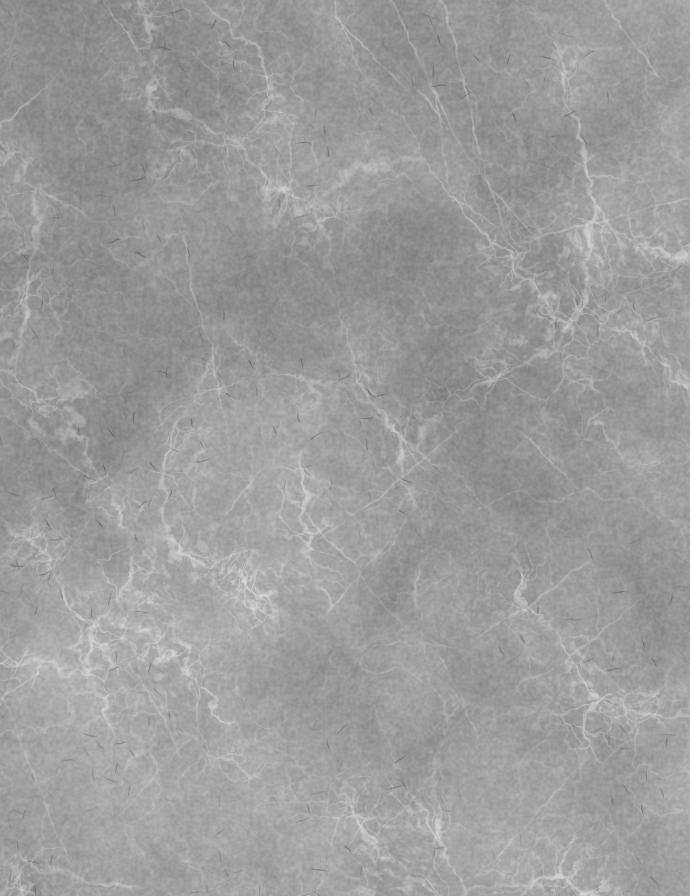
Give the GLSL for this texture, as a Shadertoy shader.

```glsl
// Polished grey marble with pale branching veins, hairline fractures and dark scratches

vec2 hash2(vec2 p) {
    vec3 q = fract(p.xyx * vec3(.1031, .1030, .0973));
    q += dot(q, q.yzx + 33.33);
    return fract((q.xx + q.yz) * q.zy);
}

float cornerSlope(vec2 cell, vec2 offset) {
    float angle = 6.2832 * hash2(cell).x;
    return dot(vec2(cos(angle), sin(angle)), offset);
}

// Gradient noise, roughly -1 to 1
float noise(vec2 p) {
    vec2 i = floor(p), f = p - i, e = vec2(1, 0);
    vec2 u = f * f * f * (f * (f * 6. - 15.) + 10.);
    float low = mix(cornerSlope(i, f), cornerSlope(i + e, f - e), u.x);
    float high = mix(cornerSlope(i + e.yx, f - e.yx), cornerSlope(i + 1., f - 1.), u.x);
    return 1.4 * mix(low, high, u.y);
}

float fbm(vec2 p) {
    float sum = 0., amp = .5;
    for (int i = 0; i < 5; i++) {
        sum += amp * noise(p);
        p = mat2(1.6, 1.2, -1.2, 1.6) * p + 17.3;
        amp *= .5;
    }
    return sum;
}

// Distance to the nearest border between Voronoi cells
float cellEdge(vec2 p) {
    vec2 base = floor(p), nearCell = base, nearVec = vec2(0);
    float best = 9.;
    for (int y = -1; y <= 1; y++)
    for (int x = -1; x <= 1; x++) {
        vec2 cell = base + vec2(x, y), r = cell + hash2(cell) - p;
        if (dot(r, r) < best) { best = dot(r, r); nearVec = r; nearCell = cell; }
    }
    float edge = 9.;
    for (int y = -2; y <= 2; y++)
    for (int x = -2; x <= 2; x++) {
        vec2 cell = nearCell + vec2(x, y), r = cell + hash2(cell) - p, gap = r - nearVec;
        if (dot(gap, gap) > 1e-4) edge = min(edge, dot(.5 * (r + nearVec), normalize(gap)));
    }
    return edge;
}

float stroke(float dist, float width) {
    return 1. - smoothstep(0., width + .7 / iResolution.y, abs(dist));
}

// Thin, nearly straight fractures in two main directions
float fractures(vec2 p, float aspect) {
    float sum = 0.;
    for (int i = 0; i < 26; i++) {
        vec2 seed = hash2(vec2(i, 7)), shape = hash2(vec2(i, 41));
        float angle = (i % 2 == 0 ? 2.05 : .6) + .7 * (shape.x - .5);
        vec2 dir = vec2(cos(angle), sin(angle)), r = p - seed * vec2(aspect, 1);
        float across = dot(r, vec2(-dir.y, dir.x));
        float along = abs(dot(r, dir)) / mix(.05, .2, shape.y);
        sum += stroke(across, .0013) * (1. - smoothstep(.5, 1., along)) * mix(.4, 1., seed.y);
    }
    return min(sum, 1.);
}

// Short dark scratches, one candidate per cell of a tilted grid
float scratches(vec2 p, float tilt, float scale) {
    vec2 g = mat2(cos(tilt), sin(tilt), -sin(tilt), cos(tilt)) * p * scale;
    vec2 cell = floor(g), rnd = hash2(cell + 90.), place = hash2(cell + 30.);
    float angle = .85 - tilt + 1.1 * (rnd.x - .5);
    vec2 dir = vec2(cos(angle), sin(angle)), r = fract(g) - mix(vec2(.3), vec2(.7), place);
    float across = dot(r, vec2(-dir.y, dir.x)) / scale;
    float tip = 1. - smoothstep(.08, .3, abs(dot(r, dir)));
    return stroke(across, .0006) * tip * smoothstep(.5, .9, rnd.y);
}

void mainImage(out vec4 fragColor, in vec2 fragCoord) {
    vec2 p = fragCoord / iResolution.y;
    float aspect = iResolution.x / iResolution.y;

    // Bend the stone at broad and fine scales
    vec2 bend = vec2(fbm(p * 6.), fbm(p * 6. + 31.));
    vec2 jag = vec2(fbm(p * 48.), fbm(p * 48. + 12.));
    vec2 q = p + .05 * bend + .012 * jag;

    // Cloudy ground, darker to the left and top
    float tone = .594 + .14 * fbm(p * 2.3 + .3 * bend + 4.) + .08 * fbm(q * 8. + 9.);
    tone += .08 * (p.x - .5 * aspect) - .04 * (p.y - .5);

    // Main veins run steeply down to the right, with finer nets around them
    float trunk = cellEdge(vec2((q.x + .45 * q.y) * 5.5, q.y * 3.6) + 2.) / 5.5;
    float net = cellEdge(q * 13. + 5.) / 13.;
    float mesh = cellEdge(q * 34. + .25 * bend) / 34.;
    float patchy = smoothstep(-.25, .18, fbm(p * 3.8 + 21.));
    float broken = smoothstep(-.4, .3, noise(p * 19. + 3.));
    float halo = exp(-trunk * 34.) * patchy;

    float veins = .15 * stroke(trunk, .0025) * mix(.25, 1., broken) * mix(.3, 1., patchy);
    veins += .13 * stroke(net, .0015) * broken * (.2 + .8 * halo);
    veins += .13 * stroke(mesh, .0013) * (.1 + .9 * halo) * smoothstep(-.25, .3, noise(p * 13. + 8.));

    // Speckled powder along the veins and faint curled contours
    float speckle = smoothstep(.0, .35, fbm(p * 75. + 4. * bend));
    float powder = speckle * halo * smoothstep(-.3, .3, noise(p * 10.));
    float curl = stroke(noise(q * 14. + 40.) * .045, .0014) * smoothstep(-.15, .3, noise(p * 8. + 60.));
    veins += .17 * powder + .025 * halo + .045 * curl;
    veins += .12 * fractures(p + .012 * bend + .005 * jag, aspect) * mix(.35, 1., broken);

    // Faint scratches gather in the left part
    float worn = smoothstep(-.1, .4, noise(p * 5. + 70.) + .35 - .6 * p.x);
    vec2 etched = p + .004 * jag;
    tone -= .13 * max(scratches(etched, .4, 27.), scratches(etched, 1.1, 36.)) * worn;

    // Fine mineral grain, then veins that level off where they overlap
    tone += .034 * noise(p * 240.) + .028 * noise(p * 120. + 6.) + .04 * fbm(p * 42. + 80.);
    tone += .24 * (1. - exp(-veins / .2));
    fragColor = vec4(vec3(clamp(tone, .4, .88)), 1);
}
```
